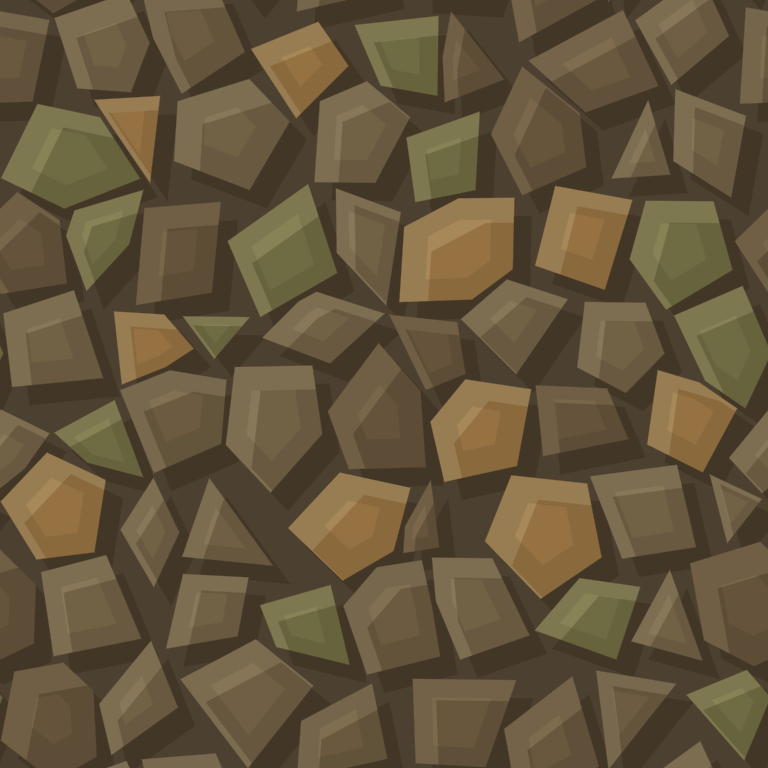
Give the GLSL for this texture, as a Shadertoy shader.

```glsl
#define GRID 8.0
#define JITTER 0.54
#define SIZE_SPREAD 0.36
#define GAP 0.024
#define SHADOW_OFFSET vec2(0.18, -0.19)
#define SHADE_OFFSET vec2(0.44, -0.40)
#define GREEN_SHARE 0.26
#define OCHRE_SHARE 0.18
#define GROUND vec3(0.300, 0.252, 0.190)
#define SHADOW vec3(0.260, 0.210, 0.150)

const float TAU = 6.283185;

struct Stone { vec2 id; vec2 centre; float radius; int sides; vec2 corner[6]; };

// Wrapping hash: cells repeat after GRID steps
vec3 hash(vec2 id, float salt) {
    vec3 p = fract(vec3(mod(id, GRID), salt) * vec3(0.1031, 0.1130, 0.0973) + 0.37);
    p += dot(p, p.yxz + 33.33);
    return fract((p.xxy + p.yzz) * p.zyx);
}

// Staggered, jittered site: position and weight
vec3 site(vec2 id) {
    vec3 r = hash(id, 1.0);
    vec2 stagger = vec2(0.5 * mod(id.y, 2.0), 0.0);
    return vec3(id + 0.5 + stagger + JITTER * (r.xy - 0.5), SIZE_SPREAD * r.z);
}

// Cell of the weighted Voronoi diagram that holds p
vec2 owner(vec2 p) {
    vec2 best = floor(p);
    float nearest = 1e3;
    for (int k = 0; k < 25; k++) {
        vec2 id = floor(p) + vec2(k % 5 - 2, k / 5 - 2);
        vec3 s = site(id);
        float d = dot(p - s.xy, p - s.xy) - s.z;
        if (d < nearest) { nearest = d; best = id; }
    }
    return best;
}

// Polygon of three to six corners inscribed in the cell, best of several turns
Stone makeStone(vec2 id) {
    vec3 home = site(id);
    vec3 wall[25];
    for (int k = 0; k < 25; k++) {
        vec3 other = site(id + vec2(k % 5 - 2, k / 5 - 2));
        vec2 toOther = other.xy - home.xy;
        float len = max(length(toOther), 1e-3);
        float reach = (len * len + home.z - other.z) / (2.0 * len) - GAP;
        wall[k] = k == 12 ? vec3(0, 0, 1) : vec3(toOther / len, max(reach, 0.05));
    }
    vec3 r = hash(id, 2.0);
    Stone stone;
    stone.id = id;
    stone.sides = 3 + int(min(3.0, 3.5 * mix(r.x, home.z / SIZE_SPREAD, 0.5) + 0.2));
    float bestArea = -1.0;
    float n = float(stone.sides);
    for (int turn = 0; turn < 4; turn++) {
        vec2 corner[6];
        vec2 sum = vec2(0);
        float area = 0.0;
        for (int i = 0; i < stone.sides; i++) {
            float wobble = 0.3 * (hash(id, 5.0 + float(i)).x - 0.5);
            float angle = TAU * (float(i) + wobble + r.y + 0.25 * float(turn)) / n;
            vec2 dir = vec2(cos(angle), sin(angle));
            float reach = 0.85;
            for (int k = 0; k < 25; k++) {
                float facing = dot(dir, wall[k].xy);
                if (facing > 1e-3) reach = min(reach, wall[k].z / facing);
            }
            corner[i] = dir * reach;
            sum += corner[i];
        }
        for (int i = 0; i < stone.sides; i++) {
            vec2 a = corner[i], b = corner[(i + 1) % stone.sides];
            area += 0.5 * (a.x * b.y - a.y * b.x);
        }
        if (area > bestArea) {
            bestArea = area;
            stone.centre = home.xy + sum / n;
            stone.radius = sqrt(area / 2.6);
            for (int i = 0; i < stone.sides; i++) stone.corner[i] = corner[i] - sum / n;
        }
    }
    return stone;
}

// Signed distance to the convex outline, q relative to the centre
float outline(Stone s, vec2 q) {
    float d = -1e3;
    for (int i = 0; i < s.sides; i++) {
        vec2 edge = s.corner[(i + 1) % s.sides] - s.corner[i];
        d = max(d, dot(q - s.corner[i], normalize(vec2(edge.y, -edge.x))));
    }
    return d;
}

float coverage(float d, float pixel) { return clamp(0.5 - d / pixel, 0.0, 1.0); }

// Flat facets: lit rim, shifted shaded face, raised inner plateau
vec3 paint(Stone s, vec2 q, float pixel) {
    vec3 r = hash(s.id, 3.0);
    vec3 lit = mix(vec3(0.44, 0.37, 0.27), vec3(0.49, 0.43, 0.32), smoothstep(0.2, 0.6, r.y));
    vec3 shade = lit * vec3(0.83, 0.81, 0.78);
    if (r.x < OCHRE_SHARE) { lit = vec3(0.60, 0.49, 0.32); shade = vec3(0.54, 0.41, 0.24); }
    else if (r.x < OCHRE_SHARE + GREEN_SHARE) { lit = vec3(0.49, 0.47, 0.31); shade = vec3(0.40, 0.39, 0.24); }
    float plateau = mix(0.42, 0.58, r.z);
    float shaded = coverage(outline(s, q - SHADE_OFFSET * s.radius), pixel);
    float raised = coverage(outline(s, q / plateau) * plateau, pixel);
    return mix(lit, shade, shaded) * (1.0 + 0.09 * raised);
}

void mainImage(out vec4 fragColor, in vec2 fragCoord) {
    vec2 p = GRID * fragCoord / iResolution.xy, lightP = p - SHADOW_OFFSET;
    float pixel = 1.3 * GRID / iResolution.y;
    Stone caster = makeStone(owner(lightP)), stone = makeStone(owner(p));
    vec3 color = mix(GROUND, SHADOW, coverage(outline(caster, lightP - caster.centre), pixel));
    vec2 q = p - stone.centre;
    color = mix(color, paint(stone, q, pixel), coverage(outline(stone, q), pixel));
    fragColor = vec4(color, 1.0);
}
```
